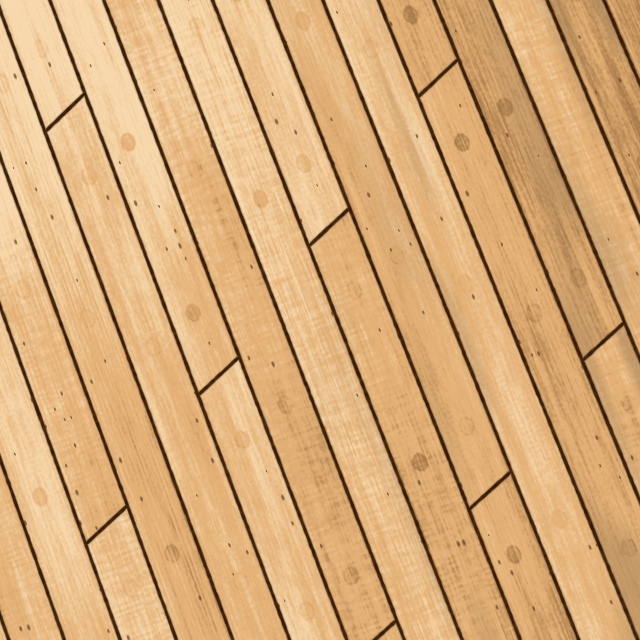
Give the GLSL for this texture, as a Shadertoy shader.

```glsl
// Slanted ship-deck planking with dark caulked seams, staggered butt joints and round wooden plugs.

#define PLANK 0.0855      // plank width along the top edge
#define LEAN 0.370        // sideways run of a seam per unit of descent
#define FAN 0.06          // spreading of the seams towards the bottom
#define BEAM 0.3668       // spacing of plug rows along a plank
#define JOINT_STEP 0.4115 // shift of the butt joint from plank to plank
#define GAP 0.0027        // half width of the caulking
#define PLUG vec2(0.0105, 0.0140)
#define UMBER vec3(0.66, 0.48, 0.29)
#define HONEY vec3(0.89, 0.69, 0.46)
#define CREAM vec3(0.97, 0.85, 0.68)
#define CAULK vec3(0.19, 0.09, 0.015)
#define WEATHERED vec3(0.63, 0.50, 0.34)

float hash(vec2 p) {
    return fract(sin(dot(p, vec2(127.1, 311.7))) * 43758.55);
}

float noise(vec2 p) {
    vec2 i = floor(p), f = fract(p);
    f = f * f * (3.0 - 2.0 * f);
    return mix(mix(hash(i), hash(i + vec2(1, 0)), f.x),
               mix(hash(i + vec2(0, 1)), hash(i + vec2(1, 1)), f.x), f.y);
}

// Sparse elongated dark marks, at most one per cell
float flecks(vec2 p) {
    vec2 cell = floor(p);
    vec2 centre = 0.35 + 0.3 * vec2(hash(cell + 3.1), hash(cell + 8.7));
    float size = 0.12 + 0.2 * hash(cell + 5.3);
    float shape = 1.0 - smoothstep(0.3 * size, size, length(fract(p) - centre));
    return shape * step(0.965, hash(cell));
}

// Brightness of the grain; p = (across, along) the board
float grain(vec2 p, vec2 board) {
    vec2 seed = 37.0 * vec2(hash(board + 1.7), hash(board + 4.2));
    float fibre = noise(p * vec2(430.0, 30.0) + seed) - 0.5;
    float streak = noise(p * vec2(110.0, 4.0) + seed.yx) - 0.5;
    float cloud = noise(p * vec2(24.0, 5.0) + seed) - 0.5;
    float speck = noise(p * vec2(330.0, 240.0) + seed) - 0.5;

    // Annual rings: layered sines bent by slow noise
    float bend = 7.0 * noise(p * vec2(14.0, 3.0) + seed);
    float rings = sin(p.x * 880.0 + bend) + 0.5 * sin(p.x * 1390.0 - 1.6 * bend);
    rings *= smoothstep(0.35, 1.0, hash(board + 9.4));

    // Crosswise figure on some boards
    float figure = noise(p * vec2(45.0, 230.0) + seed) - 0.5;
    figure *= smoothstep(0.6, 0.8, hash(board + 6.6));

    return 0.20 * fibre + 0.24 * streak + 0.20 * cloud + 0.13 * speck
         + 0.05 * rings + 0.18 * figure;
}

vec3 woodColor(float tone) {
    vec3 wood = mix(UMBER, HONEY, smoothstep(0.0, 0.5, tone));
    return mix(wood, CREAM, smoothstep(0.45, 1.0, tone));
}

void mainImage(out vec4 fragColor, in vec2 fragCoord) {
    vec2 uv = fragCoord / iResolution.y;
    float pixel = 1.0 / iResolution.y;
    float depth = 1.0 - uv.y;

    // Plank index and position across it, with a slight perspective
    float lane = ((uv.x - LEAN * depth) / (1.0 + FAN * depth) + 0.0098) / PLANK;
    lane -= 0.003 * (lane - 4.0) * (lane - 4.0);
    float plank = floor(lane);
    float side = lane - plank - 0.5;

    // Position along the plank; beams cross it at a diagonal
    float slope = length(vec2(1.0, LEAN));
    float run = depth - 0.176 - JOINT_STEP * plank;
    float skewed = run + 0.06 * side;
    float beam = round(skewed / BEAM);
    bool jointed = mod(beam, 4.0) < 0.5;
    vec2 board = vec2(plank, floor(skewed / (4.0 * BEAM)));
    vec2 p = vec2(side * PLANK / slope, run * slope + 0.03 * side);

    // Wood tone: board tint, grain and light from the upper left
    float tone = 0.55 + 0.30 * (hash(board + 2.3) - 0.5) + grain(p, board);
    tone += 0.34 * (0.5 - uv.x) * (0.35 + uv.y);
    vec2 glare = uv - vec2(0.0, 0.85);
    tone += 0.24 * exp(-7.0 * dot(glare, glare));

    // Plugs: one on each beam, or one on either side of a joint
    vec2 plug = vec2(p.x, p.y - beam * BEAM * slope);
    float plugId = hash(vec2(plank, beam + 0.3 * sign(plug.y) * float(jointed)));
    if (jointed) plug.y = abs(plug.y) - 0.106;
    plug.x += 0.006 * (plugId - 0.5);
    float plugEdge = (length(plug / PLUG) - 1.0) * PLUG.x;
    float disc = 1.0 - smoothstep(-pixel, pixel, plugEdge);
    float rim = 1.0 - smoothstep(0.0006, 0.0006 + 1.5 * pixel, abs(plugEdge));
    tone -= disc * (0.04 + 0.26 * plugId * plugId) + 0.09 * rim;

    vec3 color = woodColor(tone);

    // Grey weathering towards the right, and small dark marks
    float worn = smoothstep(0.5, 0.9, noise(p * vec2(30.0, 3.5) + 7.0 * board));
    color = mix(color, WEATHERED, 0.5 * worn * smoothstep(0.3, 1.1, uv.x));
    color = mix(color, UMBER * 0.6, 0.75 * flecks(p * vec2(95.0, 45.0) + 11.0 * board));

    // Caulking between planks and at butt joints, with uneven edges
    float seam = (0.5 - abs(side)) * PLANK * (1.0 + FAN * depth) / slope;
    if (jointed) seam = min(seam, abs(skewed - beam * BEAM));
    seam += 0.0009 * (noise(uv * 130.0) - 0.5);
    color *= 1.0 - 0.12 * (1.0 - smoothstep(GAP, 2.2 * GAP, seam));
    vec3 filler = CAULK + vec3(0.09, 0.08, 0.05) * noise(uv * 190.0);
    float soft = max(pixel, 0.0009);
    color = mix(filler, color, smoothstep(GAP - soft, GAP + soft, seam));

    fragColor = vec4(clamp(color, 0.0, 1.0), 1.0);
}
```
